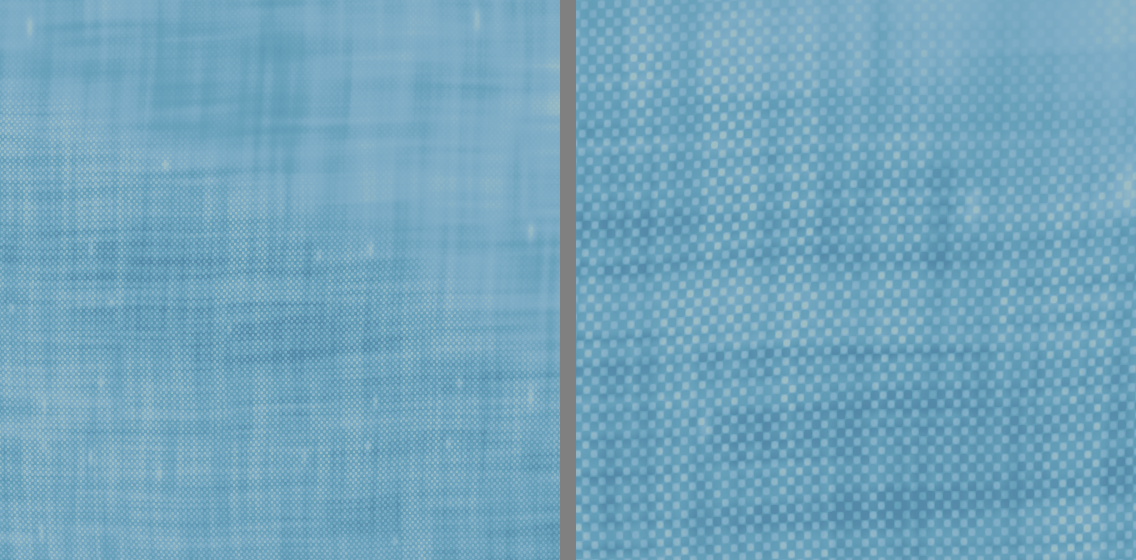
Left: the whole. Right: its middle third, enlarged.
Write a WebGL 1 fragment shader that draws this texture.

```glsl
precision highp float;
uniform vec2 u_resolution;

const float PI = 3.14159265;
const vec2 THREADS = vec2(206.0, 186.0);
const vec3 DEEP_BLUE = vec3(0.33, 0.54, 0.66);
const vec3 BLUE = vec3(0.39, 0.62, 0.72);
const vec3 PALE_BLUE = vec3(0.50, 0.68, 0.78);
const vec3 FLAX_WHITE = vec3(0.61, 0.74, 0.77);

float hash(vec2 p) {
  vec3 q = fract(p.xyx * vec3(0.1031, 0.1030, 0.0973));
  q += dot(q, q.yzx + 33.33);
  return fract((q.x + q.y) * q.z);
}

// Smooth lattice noise from -1 to 1
float cellNoise(vec2 p) {
  vec2 cell = floor(p);
  vec2 f = fract(p);
  f = f * f * (3.0 - 2.0 * f);
  float low = mix(hash(cell), hash(cell + vec2(1.0, 0.0)), f.x);
  float high = mix(hash(cell + vec2(0.0, 1.0)), hash(cell + 1.0), f.x);
  return 2.0 * mix(low, high, f.y) - 1.0;
}

// Uneven yarn thickness: narrow across, long along the thread
float yarnStreaks(float across, float along, float count, float focus, float seed) {
  float fine = cellNoise(vec2(across * count, along * 11.0 + seed));
  float medium = cellNoise(vec2(across * 72.0 + seed, along * 6.0));
  float broad = cellNoise(vec2(across * 25.0, along * 4.0 + seed));
  return fine * mix(0.12, 0.42, focus) + medium * 0.40 + broad * 0.30;
}

// Plain weave: pale warp crossings on a checkerboard of threads
float weaveDots(vec2 thread) {
  vec2 wave = sin(PI * thread);
  float crossing = smoothstep(-0.25, 0.75, wave.x * wave.y);
  float gain = 0.72 + 0.56 * hash(floor(thread));
  return (crossing - 0.40) * gain;
}

// Sparse pale knots, one candidate in each cell
float slubs(vec2 p, float cells, float chance, float blur) {
  vec2 cell = floor(p * cells);
  vec2 center = 0.25 + 0.5 * vec2(hash(cell + 17.0), hash(cell + 53.0));
  vec2 size = vec2(0.035, 0.06 + 0.06 * hash(cell + 91.0)) * (1.0 + blur);
  vec2 d = (fract(p * cells) - center) / size;
  return step(hash(cell + 7.0), chance) * exp(-dot(d, d));
}

float softSpot(vec2 p, vec2 center, vec2 radius) {
  vec2 d = (p - center) / radius;
  return exp(-dot(d, d));
}

float foldHeight(float x) {
  return 0.87 - 0.38 * x - 0.115 * x * x * x * x;
}

// Broad light and shadow over the draped cloth
float foldShade(vec2 p, float fromRidge) {
  float crest = exp(-pow((fromRidge + 0.07) / 0.08, 2.0)) * (1.0 - 0.6 * p.x);
  float shade = 0.10 * crest;
  shade -= 0.18 * softSpot(p, vec2(0.50, 0.43), vec2(0.30, 0.12));
  shade -= 0.10 * softSpot(p, vec2(0.05, 0.56), vec2(0.32, 0.06));
  shade -= 0.11 * softSpot(p, vec2(0.40, 0.86), vec2(0.25, 0.15));
  shade -= 0.10 * softSpot(p, vec2(0.90, 0.10), vec2(0.35, 0.20));
  shade += 0.07 * softSpot(p, vec2(0.95, 0.85), vec2(0.30, 0.30));
  shade += 0.06 * softSpot(p, vec2(0.10, 0.30), vec2(0.30, 0.18));
  return shade;
}

vec3 clothColor(float tone) {
  vec3 color = mix(DEEP_BLUE, BLUE, smoothstep(0.0, 0.32, tone));
  color = mix(color, PALE_BLUE, smoothstep(0.25, 0.68, tone));
  return mix(color, FLAX_WHITE, smoothstep(0.62, 1.05, tone));
}

void main() {
  vec2 p = gl_FragCoord.xy / u_resolution;
  float fromRidge = p.y - foldHeight(p.x);

  // Shallow focus: crisp below the fold, soft beyond it
  float focus = 1.0 - smoothstep(-0.13, 0.05, fromRidge);
  focus *= mix(0.75, 1.0, smoothstep(0.0, 0.2, p.y));
  focus *= 1.0 - 0.25 * smoothstep(0.65, 1.0, p.x);

  // Threads bend gently with the drape
  vec2 cloth = p;
  cloth.x += 0.012 * sin(3.5 * p.y + 1.5 * p.x) + 0.0015 * sin(19.0 * p.y);
  cloth.y += 0.010 * sin(4.0 * p.x + 2.0 * p.y) + 0.0012 * sin(23.0 * p.x);

  float warp = yarnStreaks(cloth.x, cloth.y, THREADS.x, focus, 3.0);
  float weft = yarnStreaks(cloth.y, cloth.x, THREADS.y, focus, 41.0);
  float dots = weaveDots(cloth * THREADS);

  float tone = 0.57 + foldShade(p, fromRidge);
  tone += 0.27 * warp + 0.25 * weft;
  tone += dots * mix(0.07, 0.50, focus) * (1.0 + 0.5 * warp);
  tone += 0.42 * slubs(cloth, 8.0, 0.28, 0.6 * (1.0 - focus));
  gl_FragColor = vec4(clothColor(tone), 1.0);
}
```
